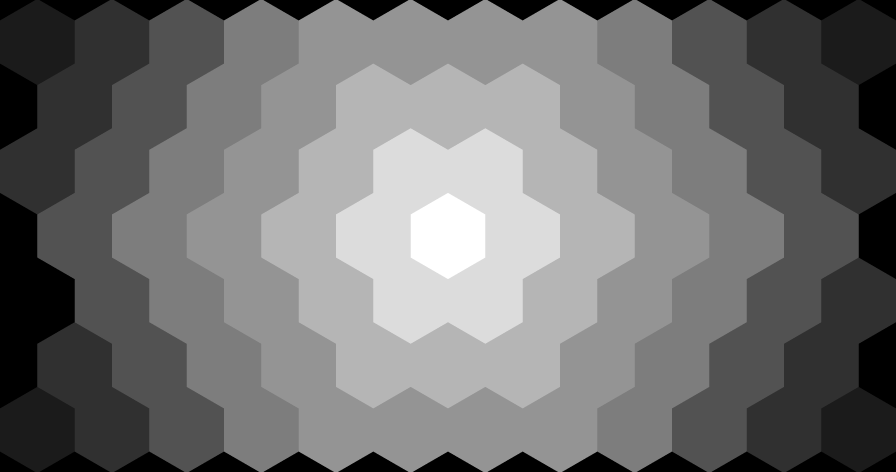
Write a WebGL 2 fragment shader that draws this background.

```glsl
#version 300 es
precision highp float;
// Concentric rings of pointy-topped hexagons, fading from a white centre to black.
// Each sample is rounded to its hexagonal cell, then shaded by the cell's
// step count from the centre; a small sample grid smooths the edges.

uniform vec2 u_resolution;
out vec4 fragColor;

const float ROW_STEP = 0.8660254; // row spacing for hexagons one unit wide

// Nearest cell in cube coordinates (column, row, diagonal), which sum to zero
vec3 hexCell(vec2 p) {
    float row = p.y / ROW_STEP;
    float column = p.x - 0.5 * row;
    vec3 cube = vec3(column, row, -column - row);
    vec3 cell = floor(cube + 0.5);
    vec3 error = abs(cell - cube);
    if (error.x > error.y && error.x > error.z) cell.x = -cell.y - cell.z;
    else if (error.y > error.z) cell.y = -cell.x - cell.z;
    else cell.z = -cell.x - cell.y;
    return cell;
}

// Grey level of each ring, from the centre outward
float ringShade(int ring) {
    float shades[8] = float[8](1.0, 0.863, 0.708, 0.582, 0.49, 0.322, 0.188, 0.106);
    return shades[clamp(ring, 0, 7)];
}

float hexShade(vec2 p) {
    vec3 cell = hexCell(p);
    float centreX = cell.x + 0.5 * cell.y;

    // Seven rows, cut at the sides, with one gap at the lower left
    bool outside = abs(cell.y) > 3.5 || abs(centreX) > 5.75;
    bool gap = abs(cell.y + 1.0) < 0.5 && centreX < -5.25;
    if (outside || gap) return 0.0;

    vec3 steps = abs(cell);
    return ringShade(int(max(steps.x, max(steps.y, steps.z)) + 0.5));
}

void main() {
    const int SAMPLES = 4;
    float shade = 0.0;
    for (int j = 0; j < SAMPLES; j++) {
        for (int i = 0; i < SAMPLES; i++) {
            vec2 offset = (vec2(i, j) + 0.5) / float(SAMPLES) - 0.5;
            // Twelve hexagons span the canvas width
            vec2 p = 12.0 * (gl_FragCoord.xy + offset - 0.5 * u_resolution) / u_resolution.x;
            shade += hexShade(p);
        }
    }
    fragColor = vec4(vec3(shade / float(SAMPLES * SAMPLES)), 1.0);
}
```
